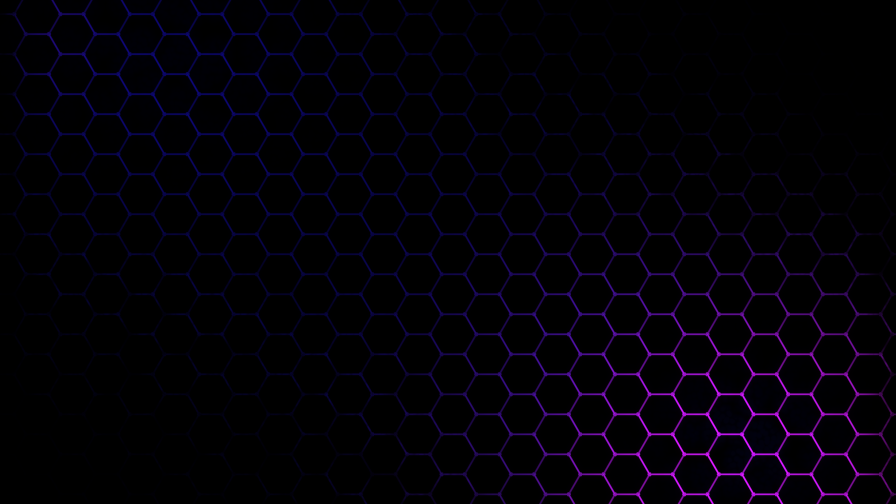
This background is drawn by a Shadertoy shader. Its source:

```glsl
// Dark honeycomb of thin neon lines, shading from blue at upper left to magenta at lower right.

const float PITCH = 0.0794;                 // height of one hexagon
const vec2 GRID_ORIGIN = vec2(0.0741, 0.972);
const vec3 BLUE = vec3(0.045, 0.025, 0.43);
const vec3 VIOLET = vec3(0.29, 0.07, 0.68);
const vec3 MAGENTA = vec3(0.70, 0.08, 0.84);

float glow(vec2 p, vec2 center, vec2 size) {
    vec2 d = (p - center) / size;
    return exp(-dot(d, d));
}

// Glow stretched along a falling diagonal.
float diagonalGlow(vec2 p, vec2 center, vec2 size) {
    vec2 d = p - center;
    vec2 along = vec2(0.866, -0.5);
    return glow(vec2(dot(d, along), dot(d, along.yx * vec2(-1.0, 1.0))), vec2(0.0), size);
}

vec2 hash2(vec2 p) {
    return fract(sin(vec2(dot(p, vec2(127.1, 311.7)), dot(p, vec2(269.5, 183.3)))) * 43758.5);
}

// Distance to the nearest scattered point.
float cellular(vec2 p) {
    vec2 cell = floor(p);
    float nearest = 2.0;
    for (int y = -1; y <= 1; y++) {
        for (int x = -1; x <= 1; x++) {
            vec2 c = cell + vec2(x, y);
            nearest = min(nearest, length(c + hash2(c) - p));
        }
    }
    return nearest;
}

// Offset from the center of the nearest flat-topped hexagon.
vec2 hexOffset(vec2 p, float pitch) {
    vec2 period = pitch * vec2(1.7320508, 1.0);
    vec2 a = mod(p + 0.5 * period, period) - 0.5 * period;
    vec2 b = mod(p, period) - 0.5 * period;
    return dot(a, a) < dot(b, b) ? a : b;
}

// Distances to the three pairs of sides: flat, falling, rising.
vec3 sideDistances(vec2 q, float pitch) {
    vec3 reach = vec3(q.y, dot(q, vec2(0.866025, 0.5)), dot(q, vec2(0.866025, -0.5)));
    return 0.5 * pitch - abs(reach);
}

float cornerDistance(vec2 q, float pitch) {
    float radius = pitch * 0.57735;
    vec2 a = abs(q);
    return min(length(a - vec2(radius, 0.0)), length(a - vec2(0.5 * radius, 0.5 * pitch)));
}

float stroke(float d, float halfWidth, float pixel) {
    return 1.0 - smoothstep(max(0.0, halfWidth - 0.75 * pixel), halfWidth + 0.75 * pixel, d);
}

// Light falling on the grid: blue corner, diagonal band, magenta corner.
float lightAt(vec2 p) {
    float light = 0.60 * glow(p, vec2(0.28, 0.90), vec2(0.50, 0.36))
                + 0.48 * diagonalGlow(p, vec2(0.82, 0.50), vec2(0.95, 0.42))
                + 0.85 * glow(p, vec2(1.50, 0.06), vec2(0.50, 0.48));
    float sides = smoothstep(0.0, 0.08, p.x) * (1.0 - smoothstep(1.70, 1.79, p.x));
    float darkCorner = 1.0 - glow(p, vec2(1.78, 0.98), vec2(0.30, 0.42));
    return light * mix(0.35, 1.0, sides) * darkCorner;
}

vec3 lineColor(vec2 p) {
    float warmth = glow(p, vec2(1.55, 0.02), vec2(0.68, 0.60));
    float accent = 0.35 * glow(p, vec2(0.10, 0.95), vec2(0.10, 0.14));
    vec3 tint = mix(BLUE, VIOLET, smoothstep(0.08, 0.55, warmth) + accent);
    return mix(tint, MAGENTA, smoothstep(0.45, 0.92, warmth));
}

void mainImage(out vec4 fragColor, in vec2 fragCoord) {
    vec2 p = fragCoord / iResolution.y;
    float pixel = 1.0 / iResolution.y;
    vec2 q = hexOffset(p - GRID_ORIGIN, PITCH);

    // Falling sides catch more light than rising ones.
    vec3 d = sideDistances(q, PITCH);
    float facing = d.x < min(d.y, d.z) ? 0.95 : (d.y < d.z ? 1.15 : 0.72);
    float edge = min(d.x, min(d.y, d.z));
    float lines = stroke(edge, 0.0017, pixel) * facing;
    float corners = stroke(cornerDistance(q, PITCH), 0.0042, pixel);

    // Dim lines wear away in patches.
    float light = lightAt(p);
    float patches = 1.0 - smoothstep(0.25, 0.85, cellular(p * 19.0));
    float grain = 1.0 - smoothstep(0.2, 0.9, cellular(p * 95.0));
    float wear = mix(0.25 + 0.9 * patches * (0.5 + grain), 1.0, smoothstep(0.15, 0.65, light));
    float ink = max(lines, corners * 0.95) * wear;
    vec3 color = lineColor(p) * light * ink;

    // Faint blue haze inside the brightest cells.
    float haze = 0.6 * glow(p, vec2(1.48, 0.13), vec2(0.16, 0.13))
               + 0.3 * glow(p, vec2(0.33, 0.90), vec2(0.25, 0.16));
    float mottled = patches * (0.4 + 0.6 * grain);
    color += vec3(0.005, 0.005, 0.10) * haze * mottled;
    color += lineColor(p) * light * 0.05 * exp(-edge / 0.004);

    fragColor = vec4(color, 1.0);
}
```
